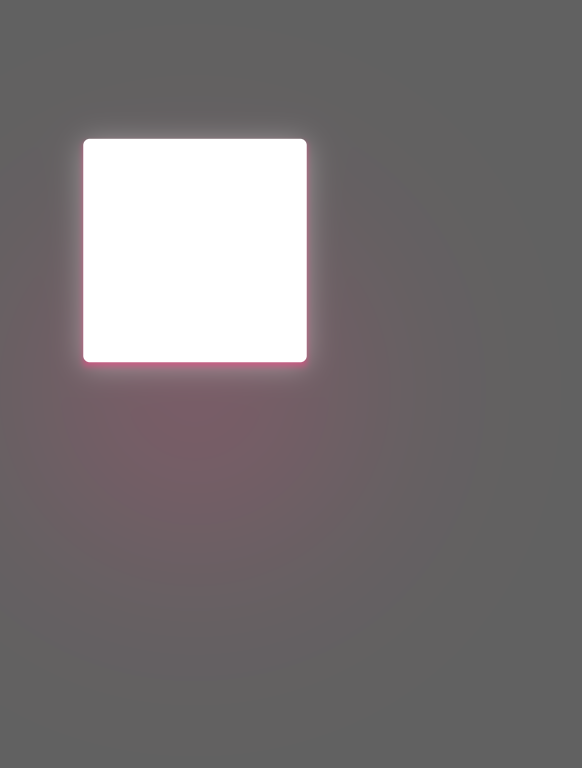
A Shadertoy shader for this background:

```glsl
// Lengths are fractions of the canvas height
const vec2 CARD_CENTER = vec2(0.2539, 0.6738);
const float CARD_HALF = 0.1455;
const float CARD_RADIUS = 0.0085;

const vec3 BACKDROP = vec3(0.380);
const vec3 CARD_WHITE = vec3(1.0);
const vec3 PINK = vec3(0.86, 0.30, 0.50);

// Shadow layers: downward shift, blur deviation, opacity
const vec3 WIDE_GLOW = vec3(0.182, 0.156, 0.45);
const vec3 HALO = vec3(0.005, 0.0185, 0.40);
const vec3 RIM = vec3(0.0052, 0.0042, 0.75);

// Smooth approximation of the error function
vec2 erfApprox(vec2 x) {
    x = clamp(x, -3.0, 3.0);
    return tanh(x * (1.12838 + 0.10091 * x * x));
}

// Coverage of a square blurred by a Gaussian
float blurredSquare(vec2 p, float halfSize, float deviation) {
    float scale = 0.70711 / deviation;
    vec2 span = 0.5 * (erfApprox((p + halfSize) * scale)
                     - erfApprox((p - halfSize) * scale));
    return span.x * span.y;
}

float roundedSquare(vec2 p, float halfSize, float radius) {
    vec2 q = abs(p) - halfSize + radius;
    return length(max(q, 0.0)) + min(max(q.x, q.y), 0.0) - radius;
}

vec3 addShadow(vec3 base, vec3 tint, vec2 p, vec3 layer) {
    float cover = blurredSquare(p + vec2(0.0, layer.x), CARD_HALF, layer.y);
    return mix(base, tint, cover * layer.z);
}

void mainImage(out vec4 fragColor, in vec2 fragCoord) {
    float pixel = 1.0 / iResolution.y;
    vec2 p = fragCoord * pixel - CARD_CENTER;

    // Shadows, widest first
    vec3 color = addShadow(BACKDROP, PINK, p, WIDE_GLOW);
    color = addShadow(color, CARD_WHITE, p, HALO);
    color = addShadow(color, PINK, p, RIM);

    // Card with antialiased edge
    float edge = roundedSquare(p, CARD_HALF, CARD_RADIUS);
    color = mix(color, CARD_WHITE, clamp(0.5 - edge / pixel, 0.0, 1.0));

    fragColor = vec4(color, 1.0);
}
```
